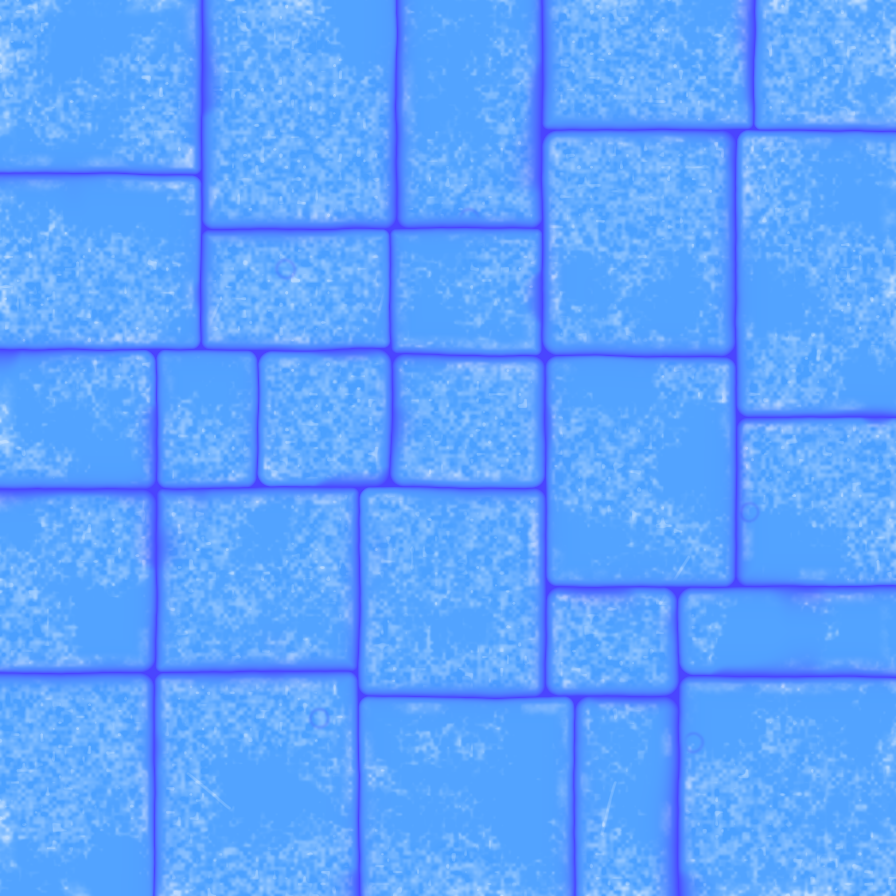
Write a three.js fragment shader that draws this texture map.

```glsl
// Worn stone paving in flat blues: a gapless pinwheel tiling of uneven blocks.
// Each block gets soft dark joints, a smooth bevel, grainy pale patches,
// rubbed edges and a few scattered scratches and round dents.
#define GRID 5.0
#define JITTER 0.33
#define SPLIT_LENGTH 1.3
#define JOINT 0.0036
#define BEVEL 0.019
#define PATCH_SCALE 9.0
#define GRAIN_SCALE 230.0
#define GRAIN_CONTRAST 0.42
#define STONE vec3(0.32, 0.64, 1.0)
#define GROOVE vec3(0.29, 0.27, 1.0)
#define PALE_STEP vec3(1.0, 0.53, 0.0)

varying vec2 vUv;

float hash(vec2 p) {
  vec3 q = fract(p.xyx * 0.1031);
  q += dot(q, q.yzx + 33.33);
  return fract((q.x + q.y) * q.z);
}

float noise(vec2 p) {
  vec2 i = floor(p), f = fract(p);
  f = f * f * (3.0 - 2.0 * f);
  return mix(mix(hash(i), hash(i + vec2(1.0, 0.0)), f.x),
             mix(hash(i + vec2(0.0, 1.0)), hash(i + 1.0), f.x), f.y);
}

float fbm(vec2 p) {
  float sum = 0.0, amp = 0.516;
  for (int i = 0; i < 5; i++) {
    sum += amp * noise(p);
    p = p * 2.03 + 17.3;
    amp *= 0.5;
  }
  return sum;
}

// Position of grid line k, shifted by its vertex; outer lines stay fixed.
float lineAt(float k, vec2 vertex) {
  float inner = step(0.5, k) * step(k, GRID - 0.5);
  return k + inner * JITTER * (2.0 * hash(vertex + 41.0) - 1.0);
}

// Block around q, in cells: lower corner in xy, upper corner in zw.
vec4 findBlock(vec2 q, out vec2 id) {
  id = floor(q);
  vec4 block = vec4(id, id + 1.0);
  for (int n = 0; n < 9; n++) {
    float row = floor((float(n) + 0.5) / 3.0);
    vec2 c = floor(q) + vec2(float(n) - 3.0 * row, row) - 1.0;
    float odd = mod(c.x + c.y, 2.0), even = 1.0 - odd;
    vec2 lo = vec2(lineAt(c.x, c + vec2(0.0, even)), lineAt(c.y, c + vec2(odd, 0.0)));
    vec2 hi = vec2(lineAt(c.x + 1.0, c + vec2(1.0, odd)), lineAt(c.y + 1.0, c + vec2(even, 1.0)));
    if (all(greaterThanEqual(q, lo)) && all(lessThan(q, hi))) {
      block = vec4(lo, hi);
      id = c;
    }
  }
  // Most long blocks are cut in two across the longer side.
  vec2 size = block.zw - block.xy;
  if (max(size.x, size.y) > SPLIT_LENGTH && hash(id + 71.0) < 0.75) {
    vec2 axis = size.x > size.y ? vec2(1.0, 0.0) : vec2(0.0, 1.0);
    vec2 cut = block.xy + size * mix(0.36, 0.64, hash(id + 83.0));
    float upper = step(dot(cut, axis), dot(q, axis));
    block = mix(block, cut.xyxy, vec4(axis * upper, axis * (1.0 - upper)));
    id += 29.0 * upper;
  }
  return block;
}

// Distance to the rim of a rounded box, positive inside.
float insideBox(vec2 p, vec2 lo, vec2 hi, float radius) {
  vec2 a = abs(p - 0.5 * (lo + hi)) - 0.5 * (hi - lo) + radius;
  return radius - length(max(a, 0.0)) - min(max(a.x, a.y), 0.0);
}

void main() {
  vec2 uv = vUv, id;
  vec2 wobble = vec2(fbm(uv * 9.0), fbm(uv * 9.0 + 50.0)) - 0.5;
  vec2 p = clamp(uv + 0.008 * wobble, 0.0005, 0.9995);
  // Block and depth; sides on the canvas border carry no joint.
  vec4 block = findBlock(p * GRID, id) / GRID;
  vec2 lo = block.xy - step(block.xy, vec2(0.001));
  vec2 hi = block.zw + step(vec2(0.999), block.zw);
  vec2 seed = id * 7.31 + 13.0;
  float depth = max(insideBox(p, lo, hi, mix(0.006, 0.019, hash(id + 5.0))), 0.0);
  // Joints of varying softness, widened by chips.
  float chip = smoothstep(0.74, 0.9, noise(uv * 12.0 + seed));
  float spread = JOINT * (mix(0.45, 1.6, noise(uv * 6.0 + seed)) + 1.6 * chip);
  float groove = 0.9 * exp(-depth / spread) + 0.1 * exp(-depth / 0.014);
  // Grainy patches held inside the smooth bevel.
  float grain = 0.5 * noise(uv * GRAIN_SCALE) + 0.5 * noise(uv * GRAIN_SCALE * 0.53 + seed);
  float bevel = mix(0.003, BEVEL, noise(uv * 7.0 + seed));
  float top = smoothstep(bevel * 0.5, bevel + 0.005, depth);
  float worn = top * smoothstep(0.37, 0.55, fbm(uv * PATCH_SCALE + seed) + 0.22 * (grain - 0.5));
  float fleck = smoothstep(0.8, 0.96, noise(uv * 150.0 + 31.0));
  float pale = worn * (0.075 + GRAIN_CONTRAST * (grain - 0.5) + 0.15 * fleck);
  // Rubbed edges along the blocks and the canvas border.
  vec2 side = min(uv, 1.0 - uv);
  float rim = smoothstep(0.005, 0.01, depth) * (1.0 - smoothstep(0.011, 0.024, depth));
  rim = max(rim, 1.0 - smoothstep(0.003, 0.022, min(side.x, side.y)));
  rim *= smoothstep(0.46, 0.68, fbm(uv * 24.0 + seed)) * smoothstep(0.0, 0.008, depth);
  pale += rim * (0.04 + 0.2 * grain);
  // Scratches and round dents.
  for (int i = 0; i < 5; i++) {
    vec2 key = vec2(float(i), 3.0);
    vec2 rel = uv + 0.012 * wobble - vec2(hash(key), hash(key + 11.0));
    vec2 dir = normalize(vec2(hash(key + 23.0) - 0.5, 0.4));
    float scratch = length(rel - dir * clamp(dot(rel, dir), 0.0, 0.06));
    pale += 0.12 * top * (1.0 - smoothstep(0.0006, 0.0026, scratch));
    float ring = (length(rel - 0.1) - 0.01) / 0.0022;
    groove += 0.2 * top * exp(-ring * ring);
  }
  vec3 color = STONE + PALE_STEP * clamp(pale, -0.025, 0.42);
  gl_FragColor = vec4(mix(color, GROOVE, clamp(groove, 0.0, 1.0)), 1.0);
}
```
